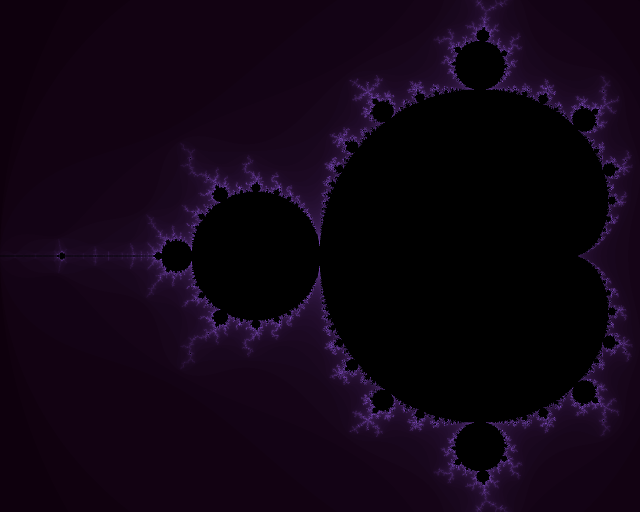
Reproduce this background procedurally as a Shadertoy shader.

```glsl
// Mandelbrot set in black on a dark plum ground, with violet filaments.
// Colour rises linearly with the escape count of z -> z*z + c;
// each pixel averages a 2 x 2 grid of samples to smooth the edges.

const int MAX_STEPS = 80;

// Steps before z leaves the radius-2 disc, or MAX_STEPS if it stays.
int escapeCount(vec2 c) {
    vec2 z = vec2(0.0);
    for (int i = 0; i < MAX_STEPS; i++) {
        z = vec2(z.x * z.x - z.y * z.y, 2.0 * z.x * z.y) + c;
        if (dot(z, z) > 4.0) return i;
    }
    return MAX_STEPS;
}

// Plum to bright violet outside, black inside.
vec3 escapeColor(int steps) {
    if (steps == MAX_STEPS) return vec3(0.0);
    float heat = float(steps) / float(MAX_STEPS);
    return mix(vec3(0.056, 0.0, 0.05), vec3(0.58, 0.35, 0.89), heat);
}

void mainImage(out vec4 fragColor, in vec2 fragCoord) {
    vec3 color = vec3(0.0);

    for (int j = 0; j < 2; j++) {
        for (int i = 0; i < 2; i++) {
            // Two units of the complex plane span the canvas height.
            vec2 offset = 0.5 * vec2(i, j) - 0.25;
            vec2 p = fragCoord + offset - 0.5 * iResolution.xy;
            vec2 c = 2.0 * p / iResolution.y - vec2(0.75, 0.0);
            vec3 shade = escapeColor(escapeCount(c));

            // The thin needle along the negative real axis.
            float needle = 1.0 - smoothstep(0.0, 0.005, abs(c.y));
            needle *= 1.0 - step(-1.4, c.x);
            color += 0.25 * shade * (1.0 - 0.75 * needle);
        }
    }

    fragColor = vec4(color, 1.0);
}
```
